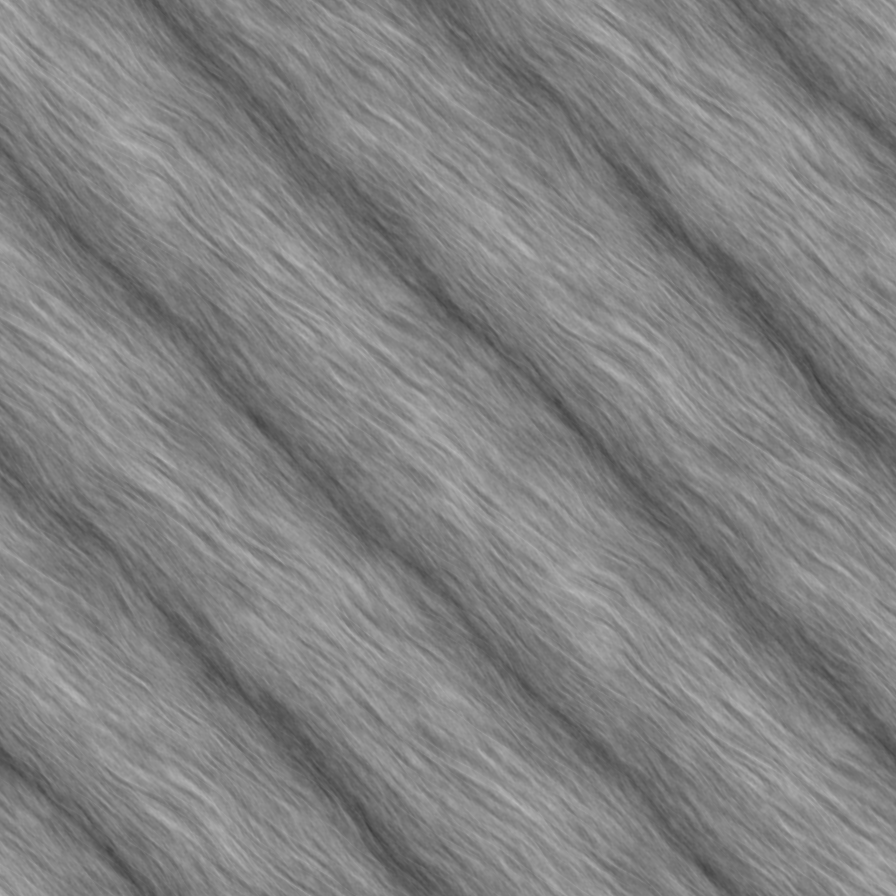
Give the GLSL for this texture, as a three.js fragment shader.

```glsl
// Grey fibrous strands lying side by side on the diagonal, with dark creases between them.
varying vec2 vUv;

const float PI = 3.14159265;
const float STRANDS = 3.0;
const float CREASE_OFFSET = 0.48;
const float CREASE_GREY = 0.33;
const float CROWN_GREY = 0.55;

float hash(vec2 cell) {
  vec3 h = fract(cell.xyx * vec3(0.1031, 0.1030, 0.0973));
  h += dot(h, h.yzx + 33.33);
  return fract((h.x + h.y) * h.z);
}

// Random value of a lattice cell; each wrap along y undoes the lean so the lattice closes.
float cellValue(vec2 cell, vec2 cells, float lean) {
  float turns = floor(cell.y / cells.y);
  cell -= turns * vec2(lean, cells.y);
  return hash(vec2(mod(cell.x, cells.x), cell.y) + cells);
}

// Value noise with period 1 in both directions, sheared by a whole number of cells.
float noise(vec2 p, vec2 cells, float lean) {
  vec2 q = p * cells + vec2(lean * p.y, 0.0);
  vec2 cell = floor(q);
  vec2 f = q - cell;
  f = f * f * (3.0 - 2.0 * f);
  float bottom = mix(cellValue(cell, cells, lean),
                     cellValue(cell + vec2(1.0, 0.0), cells, lean), f.x);
  float top = mix(cellValue(cell + vec2(0.0, 1.0), cells, lean),
                  cellValue(cell + vec2(1.0, 1.0), cells, lean), f.x);
  return mix(bottom, top, f.y);
}

// Thin bright lines where the noise crosses its middle value.
float hairs(vec2 p, vec2 cells, float lean) {
  float ridge = 1.0 - abs(2.0 * noise(p, cells, lean) - 1.0);
  return ridge * ridge * ridge;
}

// Rounded strand: 0 in the crease, 1 on the crown, with a softer lower side.
float strandProfile(float across) {
  float d = pow(across, 1.12);
  return pow(4.0 * d * (1.0 - d) + 0.004, 0.55);
}

// Fibres steepen near the creases and flatten on the crown.
float fibres(vec2 p, float crown) {
  float steep = noise(p, vec2(156.0, 12.0), 24.0);
  float shallow = noise(p, vec2(148.0, 10.0), -23.0);
  float straight = noise(p, vec2(182.0, 13.0), -5.0);
  float turning = mix(steep, shallow, smoothstep(0.45, 1.0, crown));
  return 0.55 * turning + 0.45 * straight - 0.5;
}

void main() {
  // x runs across the strands, y along them; both have period 1 on the tile.
  vec2 p = vec2(vUv.x + vUv.y, vUv.x - vUv.y);

  // Strand shape with a gently wandering crease
  float wander = noise(p, vec2(6.0, 7.0), 0.0) - 0.5;
  float fray = noise(p, vec2(60.0, 14.0), 8.0) - 0.5;
  float across = fract(STRANDS * p.x - CREASE_OFFSET + 0.07 * wander + 0.025 * fray);
  float crown = strandProfile(across);
  float grey = mix(CREASE_GREY, CROWN_GREY, crown);

  // Fibres that bend along their length
  vec2 bent = p;
  bent.x += 0.018 * (noise(p, vec2(11.0, 8.0), 0.0) - 0.5);
  bent.x += 0.004 * (noise(p, vec2(40.0, 26.0), 0.0) - 0.5);
  float strength = mix(0.6, 1.0, crown);
  grey += 0.22 * strength * fibres(bent, crown);

  // Loose hairs, fine grain and broad uneven tone
  grey += 0.05 * strength * (hairs(bent, vec2(96.0, 9.0), -18.0) - 0.3);
  grey += 0.04 * strength * (hairs(bent, vec2(110.0, 11.0), 12.0) - 0.3);
  grey += 0.06 * (noise(bent, vec2(290.0, 70.0), 40.0) - 0.5);
  grey += 0.04 * (noise(p, vec2(310.0, 240.0), 0.0) - 0.5);
  grey += 0.05 * (noise(p, vec2(14.0, 6.0), 0.0) - 0.5);

  gl_FragColor = vec4(vec3(clamp(grey, 0.0, 1.0)), 1.0);
}
```
